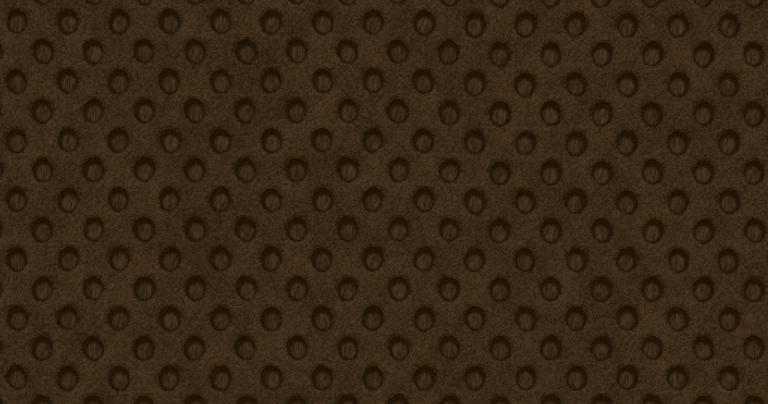
A WebGL 2 fragment shader for this texture:

```glsl
#version 300 es
precision highp float;
// Brown minky plush fabric with staggered rows of embossed oval dimples.
uniform vec2 u_resolution;
out vec4 fragColor;

float hash(vec2 p) {
    vec3 q = fract(p.xyx * vec3(0.1031, 0.1030, 0.0973));
    q += dot(q, q.yzx + 33.33);
    return fract((q.x + q.y) * q.z);
}

float noise(vec2 p) {
    vec2 i = floor(p), f = fract(p);
    f = f * f * (3.0 - 2.0 * f);
    return mix(mix(hash(i), hash(i + vec2(1, 0)), f.x),
               mix(hash(i + vec2(0, 1)), hash(i + vec2(1, 1)), f.x), f.y);
}

// Layered noise for the soft, uneven lie of the pile
float fbm(vec2 p) {
    float sum = 0.0, amp = 0.5;
    for (int k = 0; k < 4; k++) {
        sum += amp * noise(p);
        p = mat2(1.6, 1.2, -1.2, 1.6) * p + 7.3;
        amp *= 0.5;
    }
    return sum;
}

void main() {
    // One unit is the horizontal pitch: 15.1 dimples across, y runs down
    vec2 p = vec2(gl_FragCoord.x, u_resolution.y - gl_FragCoord.y) / u_resolution.x * 15.1;

    // The cloth sags slightly towards the upper right
    vec2 cloth = p;
    cloth.y -= 0.06 * smoothstep(7.5, 10.5, p.x) * (1.0 - smoothstep(2.0, 7.0, p.y));

    // Staggered lattice, odd rows shifted by half a pitch
    float rowPitch = 0.583;
    float row = floor((cloth.y - 0.433) / rowPitch + 0.5);
    float shift = 0.334 + 0.5 * mod(row, 2.0);
    float column = floor(cloth.x - shift + 0.5);
    vec2 id = vec2(column, row) + 20.0;
    vec2 jitter = vec2(hash(id), hash(id + 41.7)) - 0.5;
    vec2 d = cloth - vec2(column + shift, 0.433 + row * rowPitch) - 0.025 * jitter;

    // Oval with a slightly uneven, individually tilted rim
    d.x += d.y * 0.16 * (hash(id + 9.1) - 0.5);
    float size = 1.0 + 0.05 * (hash(id + 63.2) - 0.5);
    float r = length(d / (size * vec2(0.205, 0.243)));
    r += 0.11 * (noise(p * 7.0) - 0.5) + 0.05 * (noise(p * 24.0) - 0.5);
    float inside = 1.0 - smoothstep(0.95, 1.05, r);

    // Flat pile: broad mottling, slanted fibres and fine grain
    float grain = noise(p * 34.0) - 0.5;
    vec2 slant = mat2(0.8, 0.6, -0.6, 0.8) * p;
    float pile = 0.66 + 0.45 * (fbm(p * 1.9) - 0.47);
    pile += 0.20 * (noise(slant * vec2(12.0, 28.0)) - 0.5);
    pile += 0.58 * grain;

    // Shaded shoulder around each dimple, with a faintly lit lower lip
    float shoulder = 1.0 - smoothstep(0.95, 1.5, r);
    float below = smoothstep(-0.08, 0.22, d.y);
    pile -= shoulder * (0.34 - 0.24 * below);
    pile += 0.14 * below * (1.0 - smoothstep(0.0, 0.22, abs(r - 1.26)));

    // Dark hollow whose floor catches light on upright fibres;
    // the shaded wall moves from the left side to the right across the cloth
    float lean = mix(0.022, -0.022, smoothstep(5.0, 13.0, p.x));
    float fibre = noise(vec2(d.x * 38.0 + d.y * 6.0, d.y * 9.0) + id * 17.0);
    float reach = length((d - vec2(lean, 0.046)) / vec2(0.17, 0.188));
    float fluff = 1.0 - smoothstep(0.6, 1.06, reach);
    float hollow = 0.03 + fluff * (0.28 + 0.68 * fibre + 0.12 * jitter.x);
    hollow += 0.28 * grain;
    hollow -= 0.1 * (1.0 - smoothstep(-0.2, -0.02, d.y));

    float tone = clamp(mix(pile, hollow, inside), -0.15, 1.25);
    vec3 deepBrown = vec3(0.13, 0.085, 0.028);
    vec3 lightBrown = vec3(0.277, 0.207, 0.13);
    fragColor = vec4(mix(deepBrown, lightBrown, tone), 1.0);
}
```
